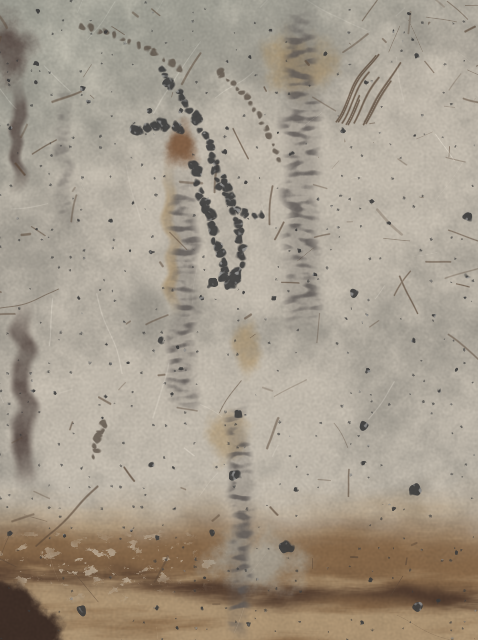
Give the GLSL for this texture, as a Shadertoy shader.

```glsl
#define PX (.8 / iResolution.y)

vec2 hash2(vec2 p) {
  vec3 q = fract(p.xyx * vec3(.1031, .1030, .0973));
  q += dot(q, q.yzx + 33.33);
  return fract((q.xx + q.yz) * q.zy);
}

float noise(vec2 p) {
  vec2 i = floor(p), f = p - i, u = f * f * (3. - 2. * f), e = vec2(0, 1);
  float a = dot(hash2(i) * 2. - 1., f);
  float b = dot(hash2(i + e.yx) * 2. - 1., f - e.yx);
  float c = dot(hash2(i + e) * 2. - 1., f - e);
  float d = dot(hash2(i + 1.) * 2. - 1., f - 1.);
  return mix(mix(a, b, u.x), mix(c, d, u.x), u.y);
}

float fbm(vec2 p) {
  float sum = 0., amp = .7;
  for (int i = 0; i < 5; i++) {
    sum += amp * noise(p);
    p = mat2(1.6, 1.2, -1.2, 1.6) * p + 7.3;
    amp *= .55;
  }
  return sum;
}

float cover(float dist, float soft) {
  return 1. - smoothstep(-soft, soft, dist);
}

float stroke(vec2 p, vec2 arm) {
  return length(p - arm * clamp(dot(p, arm) / dot(arm, arm), -1., 1.));
}

// One random stroke per grid cell
float scratches(vec2 p, float cells, float density, float width) {
  vec2 q = p * cells;
  float mark = 0.;
  for (int k = 0; k < 9; k++) {
    vec2 cell = floor(q) + vec2(k % 3, k / 3) - 1.;
    vec2 r = hash2(cell + cells), s = hash2(cell + cells + 41.);
    float angle = mix(-1.1, 1.5, hash2(cell + 87.).x);
    vec2 arm = vec2(cos(angle), sin(angle)) * (.08 + .6 * s.y * s.y);
    float d = stroke(q - cell - r, arm) / cells - width * r.x;
    mark = max(mark, step(s.x, density) * cover(d, PX) * (.35 + .65 * r.y));
  }
  return mark;
}

// Ragged chips on a grid
float specks(vec2 p, float cells, float density, float radius) {
  vec2 cell = floor(p * cells), r = hash2(cell + 13. + cells), s = hash2(cell + 71. + cells);
  float d = length(p - (cell + .25 + .5 * r) / cells);
  d += radius * .9 * noise(p * .9 / radius) - radius * (.35 + .65 * s.y);
  return step(s.x, density) * cover(d, PX);
}

// Uneven beads along a curve
float beads(vec2 p, vec2 a, vec2 b, vec2 c, int count, float radius) {
  float d = 1.;
  for (int i = 0; i < count; i++) {
    float t = float(i) / float(count - 1);
    vec2 r = hash2(vec2(i, count));
    vec2 o = mix(mix(a, b, t), mix(b, c, t), t) + (r - .5) * radius;
    d = min(d, length(p - o) - radius * (.5 + .6 * r.y));
  }
  return cover(d, PX * 1.5);
}

float strip(vec2 p, float x, float low, float high, float width) {
  float dx = abs(p.x - x + .02 * noise(p * vec2(9, 28))) / width;
  return smoothstep(low - .02, low + .04, p.y) * cover(p.y - high, .04) * cover(dx - .7, .4);
}

float blot(vec2 p, float x, float y, float w, float h) {
  return cover(length((p - vec2(x, y)) / vec2(w, h)) - .8 + .9 * fbm(p * 22.), .5);
}

void mainImage(out vec4 fragColor, in vec2 fragCoord) {
  vec2 p = fragCoord / iResolution.y;
  float cloud = fbm(p * 4.), mottle = fbm(p * 24. + 5.);

  // Pale paint with grey drifts
  float light = .12 + cloud * .9 + mottle * .35 - .3 * smoothstep(.72, 1., p.y)
    - .25 * cover(p.x - .06, .08) - .28 * exp(-pow(abs(p.y - .48 + .06 * cloud) / .05, 2.));
  vec3 color = mix(vec3(.62, .60, .56), vec3(.745, .715, .665), smoothstep(-.4, .22, light));
  color.r -= .02 * smoothstep(.6, .95, p.y - p.x * .4);

  // Layered rust, flakes and a washed patch
  float band = fbm(p * vec2(4, 24) + 3.);
  float brown = band + .7 * cover(abs(p.y - .13) - .04, .04) - .2;
  vec3 rust = mix(vec3(.66, .56, .43), vec3(.50, .38, .26), smoothstep(-.3, .3, brown));
  color = mix(color, rust, cover(p.y + .07 * cloud + .04 * band - .19, .065) * .95);
  float seam = exp(-pow(abs(p.y - .1 + .05 * p.x + .04 * cloud) / .02, 2.));
  color = mix(color, vec3(.31, .23, .18), seam * smoothstep(-.25, .3, band + .25 - p.x * .5));
  float flakes = smoothstep(.12, .25, fbm(p * vec2(45, 70))) * blot(p, .16, .12, .2, .05);
  color = mix(color, vec3(.73, .67, .59), flakes * .8);
  color = mix(color, vec3(.66, .65, .61), .75 * blot(p, .4, .125, .075, .05));

  // Ochre stains
  float stain = max(blot(p, .465, .9, .06, .05), blot(p, .355, .32, .035, .04));
  stain = max(stain, max(blot(p, .385, .455, .025, .035), strip(p, .265, .52, .72, .012)));
  color = mix(color, vec3(.62, .49, .29), stain * (.4 + .3 * mottle));
  color = mix(color, vec3(.43, .28, .17), .8 * blot(p, .28, .77, .025, .035));

  // Vertical grime with short cross smears
  float grime = max(strip(p, .285, .36, .71, .027), strip(p, .47, .49, .97, .032));
  grime = max(grime, max(strip(p, .375, .01, .35, .022), .5 * strip(p, .1, .64, .86, .014)));
  float smear = smoothstep(-.1, .3, noise(p * vec2(38, 105)) + .5 * mottle);
  color = mix(color, vec3(.36, .34, .33), grime * (.22 + .62 * smear));
  float edge = max(strip(p, .036, .25, .5, .02), strip(p, .028, .71, .86, .014));
  edge = max(edge, blot(p, .015, .92, .035, .065));
  color = mix(color, vec3(.32, .27, .25), edge * (.7 + .5 * mottle));
  color = mix(color, vec3(.24, .18, .15), cover(length(p + .025) - .12 + .03 * mottle, .012));

  // Scratches, crowded toward the upper right
  vec2 bent = p + .012 * vec2(noise(p * 13.), noise(p * 13. + 9.));
  float crowd = smoothstep(.4, .7, p.x) * smoothstep(.45, .75, p.y);
  float cuts = max(scratches(bent, 9., .25 + .65 * crowd, .0016),
    scratches(bent, 23., .2 + .3 * crowd, .002));
  for (int i = 0; i < 9; i++) {
    vec2 r = hash2(vec2(i, 5)), center = vec2(.575, .842) + (r - .5) * vec2(.055, .04);
    cuts = max(cuts, cover(stroke(bent - center, vec2(.022, .035) * (.5 + r.y)) - .0014, PX));
  }
  color = mix(color, vec3(.35, .28, .22), cuts * .75);
  color += .08 * scratches(bent.yx + 3., 10., .45, .001);

  // Bead chains and scattered chips
  vec2 rough = p + .006 * vec2(noise(p * 90.), noise(p * 90. + 4.));
  vec2 tip = vec2(.355, .555);
  float faint = max(beads(rough, vec2(.342, .886), vec2(.4, .85), vec2(.435, .75), 16, .005),
    beads(rough, vec2(.13, .955), vec2(.2, .95), vec2(.28, .89), 13, .005));
  faint = max(faint, beads(rough, vec2(.165, .335), vec2(.148, .32), vec2(.147, .288), 8, .006));
  color = mix(color, vec3(.36, .32, .28), faint * .8);
  float dark = beads(rough, vec2(.25, .893), vec2(.355, .77), vec2(.378, .6), 29, .0075);
  dark = max(dark, beads(rough, vec2(.3, .74), vec2(.33, .65), tip, 17, .0085));
  dark = max(dark, beads(rough, vec2(.33, .75), vec2(.355, .66), vec2(.405, .665), 12, .007));
  dark = max(dark, beads(rough, vec2(.378, .6), vec2(.375, .57), tip, 7, .009));
  dark = max(dark, beads(rough, vec2(.215, .795), vec2(.24, .81), vec2(.285, .8), 8, .009));
  dark = max(dark, max(specks(p, 10., .16, .01), specks(p, 27., .15, .004)));
  dark = max(dark, .7 * specks(p + .3, 62., .14, .0022));
  color = mix(color, vec3(.23) + .3 * smoothstep(.1, .4, noise(p * 130.)), dark * .9);

  // Fine grain
  color *= 1. + .07 * noise(p * 210.) + .06 * mottle;
  fragColor = vec4(clamp(color, 0., 1.), 1);
}
```
